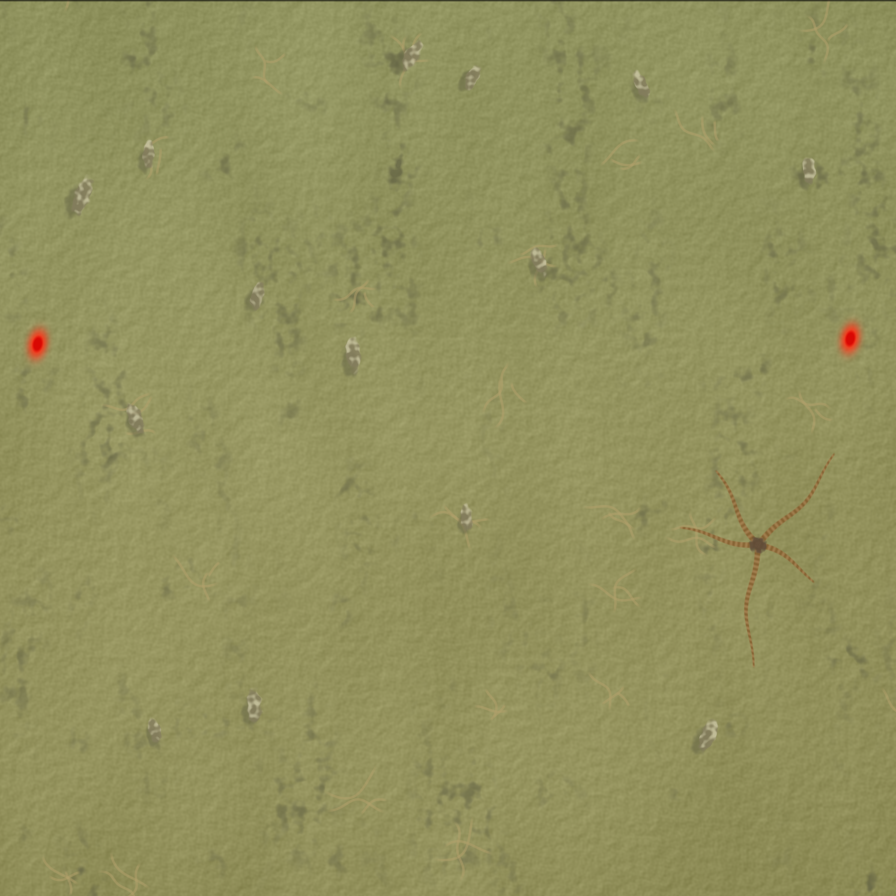
Write a WebGL 2 fragment shader that draws this texture.

```glsl
#version 300 es
precision highp float;
// Olive silt seabed seen from above: embossed gradient noise makes the grain,
// stretched noise the upright dark streaks. A jittered grid scatters worm
// threads and pale shells; a brittle star and two red light spots lie on top.

#define SILT vec3(0.586, 0.580, 0.370)
#define STAIN vec3(0.385, 0.385, 0.265)
#define THREAD vec3(0.700, 0.630, 0.420)
#define ARM vec3(0.580, 0.390, 0.210)
#define GRAIN 0.085
#define STREAKS 0.60
#define CELLS 8.0
#define SHELL_SHARE 0.14
#define THREAD_SHARE 0.42
#define STAR_POS vec2(0.846, 0.392)

uniform vec2 u_resolution;
out vec4 fragColor;

vec2 hash2(vec2 p) {
  vec3 q = fract(p.xyx * vec3(0.1031, 0.1030, 0.0973));
  q += dot(q, q.yzx + 33.33);
  return fract((q.xx + q.yz) * q.zy);
}

vec2 gradient(vec2 cell) {
  float a = 6.2832 * hash2(cell).x;
  return vec2(cos(a), sin(a));
}

float noise(vec2 p) {
  vec2 i = floor(p), f = p - i, e = vec2(1, 0);
  vec2 u = f * f * f * (f * (f * 6.0 - 15.0) + 10.0);
  float low = mix(dot(gradient(i), f), dot(gradient(i + e), f - e), u.x);
  float high = mix(dot(gradient(i + e.yx), f - e.yx),
                   dot(gradient(i + 1.0), f - 1.0), u.x);
  return mix(low, high, u.y);
}

vec2 rotate(vec2 p, float a) {
  float c = cos(a), s = sin(a);
  return vec2(c * p.x + s * p.y, c * p.y - s * p.x);
}

float relief(vec2 p) {
  return noise(p * 65.0) + 0.6 * noise(p * 130.0 + 7.0) + 0.35 * noise(p * 240.0 + 3.0);
}

// Bare silt: soft tone, lit grain and dark broken streaks
vec3 silt(vec2 p) {
  float light = relief(p) - relief(p + vec2(0.0022, -0.0026));
  float tone = 0.025 * noise(p * 3.0 + 11.0) + 0.022 * noise(p * vec2(13.0, 5.0));
  tone -= 0.045 * smoothstep(0.35, 0.95, distance(p, vec2(0.45, 0.62)));
  vec3 col = SILT + tone + GRAIN * 0.6 * light + 0.02 * noise(p * 300.0);
  col += vec3(-0.014, 0.004, 0.006) * smoothstep(0.3, 1.0, p.y);
  vec2 s = vec2(p.x + 0.08 * p.y, p.y);
  float band = smoothstep(0.05, 0.5, noise(s * vec2(15.0, 5.0) + 21.0));
  float clump = smoothstep(0.28, 0.55, noise(p * vec2(17.0, 13.0) + 43.0));
  float crumbs = noise(p * vec2(62.0, 38.0)) + 0.6 * noise(p * 120.0 + 9.0);
  float dark = (band + clump) * smoothstep(-0.05, 0.6, crumbs);
  return mix(col, STAIN, clamp(STREAKS * dark, 0.0, 0.75));
}

// Coverage of a short wavy thread; r holds two random values
float thread(vec2 p, vec2 r, float px) {
  p = rotate(p, 6.2832 * r.x);
  float len = mix(0.010, 0.036, r.y);
  float freq = mix(70.0, 180.0, fract(r.x * 17.0));
  float amp = 0.45 / freq, phase = 40.0 * r.y;
  float bend = 22.0 * (fract(r.y * 13.0) - 0.5);
  float y = amp * sin(freq * p.x + phase) + bend * p.x * p.x;
  float slope = amp * freq * cos(freq * p.x + phase) + 2.0 * bend * p.x;
  float d = abs(p.y - y) * inversesqrt(1.0 + slope * slope);
  float ends = 1.0 - smoothstep(0.7 * len, len, abs(p.x));
  return ends * (1.0 - smoothstep(0.0004, 0.0012 + px, d));
}

vec3 addShell(vec3 col, vec2 p, vec2 r, float px) {
  vec2 q = rotate(p, 1.1 * (r.x - 0.5)) / mix(0.7, 1.15, r.y);
  float rough = 0.35 * noise(p * 130.0 + 50.0 * r);
  float d = length(q / vec2(0.009, 0.020)) + rough;
  float shade = length((q + vec2(0.005, 0.008)) / vec2(0.010, 0.018)) + rough;
  col = mix(col, STAIN, 0.5 * (1.0 - smoothstep(0.6, 1.15, shade)));
  float pale = smoothstep(-0.2, 0.5, noise(p * 150.0 + 90.0 * r) + 9.0 * q.x + 10.0 * q.y);
  vec3 chalk = mix(vec3(0.52, 0.49, 0.37), vec3(0.80, 0.78, 0.65), pale);
  return mix(col, chalk, 0.8 * (1.0 - smoothstep(0.75, 1.0 + 60.0 * px, d)));
}

vec3 addScatter(vec3 col, vec2 p, float px) {
  for (int k = 0; k < 9; k++) {
    vec2 cell = floor(p * CELLS) + vec2(k % 3, k / 3) - 1.0;
    vec2 pick = hash2(cell + 31.0);
    vec2 q = p - (cell + 0.15 + 0.7 * hash2(cell + 5.0)) / CELLS;
    for (int j = 0; j < 3; j++) {
      vec2 r = hash2(cell + 71.0 + 19.0 * float(j));
      float on = step(pick.x, THREAD_SHARE) * thread(q + 0.03 * (r.yx - 0.5), r, px);
      col = mix(col, THREAD, 0.55 * on);
    }
    if (pick.y < SHELL_SHARE) col = addShell(col, q, hash2(cell + 13.0), px);
  }
  return col;
}

// Five bent, ringed arms around a small dark disc
vec3 addStar(vec3 col, vec2 p, float px) {
  for (int i = 0; i < 5; i++) {
    float k = float(i);
    float len = 0.105 + 0.032 * sin(2.4 * k + 1.0);
    vec2 q = rotate(p, 0.68 + 1.2566 * k + 0.22 * sin(2.1 * k));
    float d = abs(q.y - 2.4 * sin(2.7 * k + 0.6) * q.x * q.x - 0.003 * sin(65.0 * q.x));
    float width = mix(0.0034, 0.0010, clamp(q.x / len, 0.0, 1.0));
    float arm = 1.0 - smoothstep(width - px, width + px, d);
    arm *= step(0.0, q.x) * (1.0 - smoothstep(len - 0.004, len, q.x));
    col = mix(col, ARM + 0.07 * sin(1100.0 * q.x), 0.72 * arm);
  }
  float disc = 1.0 - smoothstep(0.006, 0.011, length(p) + 0.004 * noise(p * 200.0));
  return mix(col, vec3(0.36, 0.29, 0.22), 0.85 * disc);
}

vec3 addSpot(vec3 col, vec2 p) {
  float d = length(rotate(p, -0.2) / vec2(0.014, 0.022));
  col = mix(col, vec3(1.0, 0.20, 0.09), exp(-2.2 * d * d * d));
  return mix(col, vec3(0.85, 0.03, 0.01), 1.0 - smoothstep(0.25, 0.5, d));
}

void main() {
  vec2 p = gl_FragCoord.xy / u_resolution.y;
  float px = 1.0 / u_resolution.y;
  vec3 col = addScatter(silt(p), p, px);
  col = addStar(col, p - STAR_POS, px);
  col = addSpot(col, p - vec2(0.042, 0.616));
  col = addSpot(col, p - vec2(0.949, 0.622));
  col *= 1.0 - 0.6 * smoothstep(0.9975, 0.9995, p.y);
  fragColor = vec4(clamp(col, 0.0, 1.0), 1.0);
}
```
